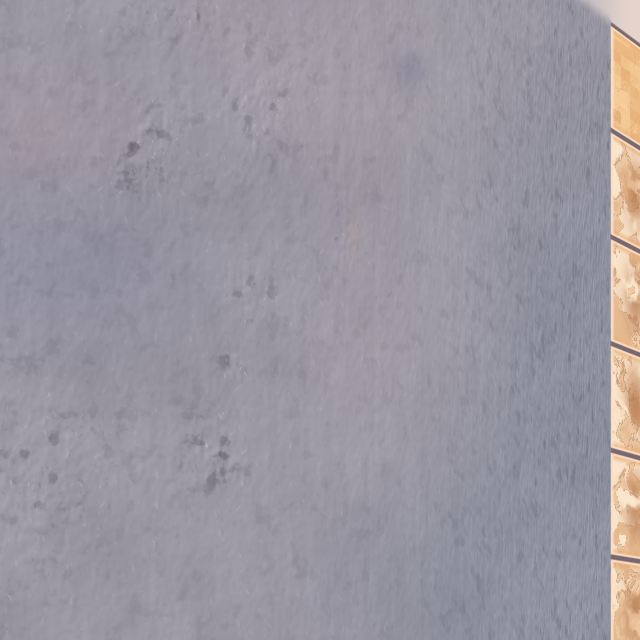
A WebGL 1 fragment shader for this texture:

```glsl
precision highp float;
uniform vec2 u_resolution;

const float WALL_EDGE = 0.9545;
const float BLOCK_PITCH = 0.1667;
const float LOWEST_JOINT = 0.130;

float hash(vec2 p) {
  vec3 q = fract(vec3(p.xyx) * 0.1031);
  q += dot(q, q.yzx + 33.33);
  return fract((q.x + q.y) * q.z);
}

float noise(vec2 p) {
  vec2 i = floor(p), f = fract(p);
  f = f * f * (3.0 - 2.0 * f);
  return mix(mix(hash(i), hash(i + vec2(1.0, 0.0)), f.x),
             mix(hash(i + vec2(0.0, 1.0)), hash(i + 1.0), f.x), f.y);
}

float fbm(vec2 p) {
  float sum = 0.0, amp = 0.5;
  for (int i = 0; i < 4; i++) {
    sum += amp * noise(p);
    p = mat2(1.6, 1.2, -1.2, 1.6) * p + 7.3;
    amp *= 0.5;
  }
  return sum;
}

float spot(vec2 p, vec2 center, vec2 radius) {
  vec2 d = (p - center) / radius;
  return exp(-dot(d, d));
}

// Worn areas where the plaster is pitted
float wear(vec2 p) {
  float w = spot(p, vec2(0.23, 0.76), vec2(0.05, 0.07));
  w += spot(p, vec2(0.33, 0.29), vec2(0.045, 0.055));
  w += spot(p, vec2(0.365, 0.43), vec2(0.025));
  w += 0.8 * spot(p, vec2(0.54, 0.63), vec2(0.02, 0.04));
  w += 0.7 * spot(p, vec2(0.39, 0.54), vec2(0.04));
  w += 0.6 * spot(p, vec2(0.40, 0.83), vec2(0.06, 0.08));
  w += 0.6 * spot(p, vec2(0.05, 0.27), vec2(0.10, 0.14));
  w += 0.6 * spot(p, vec2(0.28, 0.98), vec2(0.08, 0.04));
  return min(w, 1.0);
}

float plasterHeight(vec2 p) {
  return fbm(p * vec2(42.0, 32.0)) + 0.35 * noise(p * vec2(150.0, 95.0));
}

// Sparse short strokes, one per chosen cell
float flecks(vec2 p, float scale, float seed) {
  vec2 g = p * scale, id = floor(g);
  float pick = hash(id + seed);
  vec2 d = fract(g) - 0.3 - 0.4 * vec2(hash(id + seed + 3.1), hash(id + seed + 8.7));
  float a = 0.6 + 1.8 * hash(id + seed + 5.0);
  d = mat2(cos(a), -sin(a), sin(a), cos(a)) * d;
  float stroke = 1.0 - smoothstep(0.3, 1.0, length(d / vec2(0.20, 0.07)));
  return stroke * step(0.72, pick) * (0.4 + 0.6 * hash(id + seed + 11.0));
}

vec3 plaster(vec2 p) {
  float side = smoothstep(0.62, 0.95, p.x);
  vec2 s = vec2(p.x + 0.9 * pow(p.x, 5.0), p.y + 0.35 * side * p.x);
  vec3 col = vec3(0.602, 0.588, 0.635);
  col += vec3(0.028, 0.022, 0.014) * spot(p, vec2(0.58, 0.88), vec2(0.25, 0.22));
  col += vec3(0.024, 0.016, 0.010) * spot(p, vec2(0.62, 0.45), vec2(0.16, 0.22));
  col += vec3(0.022, 0.0, 0.0) * spot(p, vec2(0.06, 0.79), vec2(0.12, 0.08));
  col += vec3(0.016, 0.0, 0.0) * spot(p, vec2(0.36, 0.98), vec2(0.06));
  col -= vec3(0.028, 0.018, 0.008) * spot(p, vec2(0.08, 0.58), vec2(0.25, 0.13));
  col -= vec3(0.050, 0.026, 0.016) * spot(p, vec2(0.93, 0.34), vec2(0.22, 0.55));
  col -= vec3(0.025, 0.012, 0.010) * spot(p, vec2(0.70, 0.08), vec2(0.20));
  col -= vec3(0.055, 0.055, 0.035) * spot(p, vec2(0.642, 0.889), vec2(0.028, 0.032));
  col += vec3(0.035, 0.015, -0.015) * spot(p, vec2(0.555, 0.63), vec2(0.012, 0.03));
  col += 0.06 * (fbm(p * 7.0) - 0.47);
  col += 0.022 * (noise(s * vec2(75.0, 12.0)) - 0.5);

  // Relief lit from the upper left
  float w = wear(p);
  float relief = plasterHeight(s) - plasterHeight(s + vec2(-0.004, 0.005));
  col += relief * (0.055 + 0.11 * w + 0.07 * side);
  float pits = smoothstep(0.54, 0.72, fbm(s * 48.0 + 19.0));
  col -= pits * (0.025 + 0.11 * w + 0.03 * side);
  for (int i = 0; i < 3; i++) {
    float k = float(i);
    col += flecks(s, 22.0 + 13.0 * k, 17.0 * k) * (0.035 + 0.06 * w);
    col -= flecks(s + 0.37, 27.0 + 12.0 * k, 41.0 + 9.0 * k) * (0.025 + 0.06 * w);
  }
  return col;
}

// Amber glass: x runs across the visible strip, y counts joints upward
vec3 glassBlocks(vec2 b) {
  float row = floor(b.y), v = fract(b.y);
  vec2 q = vec2(b.x, v);
  float top = step(4.0, row);
  float warp = fbm(q * vec2(2.5, 5.0) + row * 9.0);
  float swirl = fbm(q * vec2(2.0, 4.0) + 2.2 * warp + row * 5.0);
  vec3 col = mix(vec3(0.98, 0.90, 0.80), vec3(0.90, 0.73, 0.57), smoothstep(0.35, 0.65, swirl));
  float shade = spot(q, vec2(0.85, 0.52), vec2(0.38, 0.32)) * smoothstep(0.32, 0.55, warp);
  col = mix(col, vec3(0.70, 0.46, 0.29), 0.75 * shade);
  float vein = 1.0 - smoothstep(0.0, 0.035, abs(swirl - 0.48));
  col = mix(col, vec3(0.69, 0.47, 0.32), 0.5 * vein);
  float tile = hash(floor(q * vec2(3.0, 9.0)) + 4.0);
  col = mix(col, mix(vec3(0.90, 0.67, 0.43), vec3(0.98, 0.82, 0.59), tile), 0.75 * top);

  // Frame and mortar joint
  float joint = min(v, 1.0 - v);
  float rim = 1.0 - smoothstep(0.05, 0.11, joint);
  col = mix(col, vec3(0.91, 0.68, 0.48), 0.65 * rim);
  col = mix(col, vec3(0.99, 0.89, 0.78), 1.0 - smoothstep(0.03, 0.14, b.x));
  col = mix(col, vec3(0.98, 0.86, 0.74), 1.0 - smoothstep(0.035, 0.055, joint));
  return mix(col, vec3(0.47, 0.41, 0.44), 1.0 - smoothstep(0.014, 0.032, joint));
}

void main() {
  vec2 p = gl_FragCoord.xy / u_resolution;
  float px = 1.0 / u_resolution.y;
  float dx = p.x - WALL_EDGE;
  float level = (p.y + 0.069 * dx) / (1.0 - 0.7 * dx);
  vec2 block = vec2(dx / (1.0 - WALL_EDGE), (level - LOWEST_JOINT) / BLOCK_PITCH);

  float beyond = smoothstep(-px, px, dx);
  vec3 col = mix(plaster(p), glassBlocks(block), beyond);

  // Pale ceiling above the receding top edge
  float softness = mix(0.014, 0.0025, beyond);
  float above = smoothstep(-softness, softness, level - 0.966);
  vec3 ceiling = mix(vec3(0.79, 0.75, 0.76), vec3(0.90, 0.83, 0.80), smoothstep(0.92, 0.99, p.x));
  gl_FragColor = vec4(mix(col, ceiling, above), 1.0);
}
```
